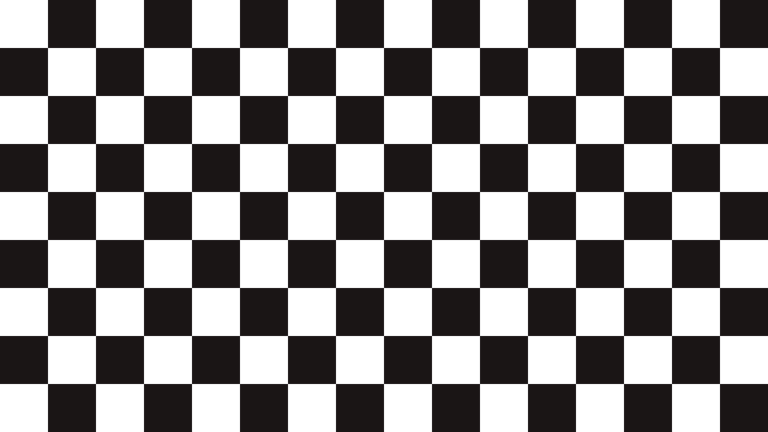
Reproduce this pattern procedurally as a WebGL 2 fragment shader.

```glsl
#version 300 es
precision highp float;
// Checkerboard of 16 by 9 flat squares, light in the lower left corner.
// Each axis gives a smooth wave of +1 and -1 stripes; the product of the
// two waves picks the light or the dark colour.

uniform vec2 u_resolution;
out vec4 outColor;

const vec2 CELLS = vec2(16.0, 9.0);
const vec3 LIGHT = vec3(1.0);
const vec3 DARK = vec3(0.102, 0.082, 0.084);
const float EDGE_SOFTNESS = 0.725; // half width of the edge blend, in pixels

// Alternating +1 / -1 stripes of unit width, blended at inner borders only.
float stripes(float x, float count, float blur) {
    float border = clamp(floor(x + 0.5), 1.0, count - 1.0);
    float parity = 1.0 - 2.0 * mod(border, 2.0);
    float side = 2.0 * smoothstep(-blur, blur, x - border) - 1.0;
    return parity * side;
}

// Checker value from 0 (dark) to 1 (light).
float checker(vec2 p, vec2 count, vec2 blur) {
    float columns = stripes(p.x, count.x, blur.x);
    float rows = stripes(p.y, count.y, blur.y);
    return 0.5 + 0.5 * columns * rows;
}

void main() {
    vec2 cellsPerPixel = CELLS / u_resolution;
    vec2 position = gl_FragCoord.xy * cellsPerPixel;
    float lightness = checker(position, CELLS, EDGE_SOFTNESS * cellsPerPixel);
    outColor = vec4(mix(DARK, LIGHT, lightness), 1.0);
}
```
